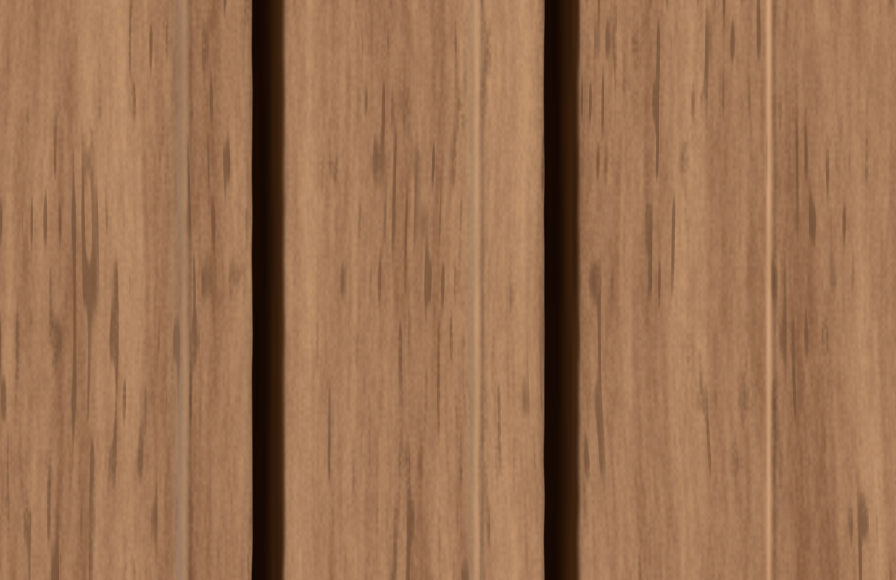
This texture is drawn by a Shadertoy shader. Its source:

```glsl
// Brown wood cladding: upright grained boards, two dark grooves and three worn seams.

// Layout, as fractions of the canvas width
const float PITCH = 0.326;
const float GROOVE_START = 0.2815;
const float GROOVE_WIDTH = 0.035;
const float GROOVE_GROWTH = 0.003;  // each groove is wider than the one before
const int GROOVE_COUNT = 2;
const float SEAM_START = 0.206;
const int SEAM_COUNT = 3;
const float BAND_PITCH = 0.218;     // spacing of the broad pale bands
const float BAND_CENTER = 0.125;

// Colours
const vec3 WOOD_DARK = vec3(0.545, 0.375, 0.260);
const vec3 WOOD_MID = vec3(0.650, 0.480, 0.350);
const vec3 WOOD_LIGHT = vec3(0.745, 0.570, 0.415);
const vec3 PORE = vec3(0.420, 0.290, 0.200);
const vec3 GROOVE_SHADOW = vec3(0.085, 0.030, 0.008);
const vec3 GROOVE_WALL = vec3(0.225, 0.125, 0.050);
const vec3 SEAM_WORN = vec3(0.590, 0.485, 0.400);
const vec3 SEAM_SHINE = vec3(0.830, 0.650, 0.490);

float hash(vec2 p) {
    vec3 q = fract(vec3(p.xyx) * 0.1031);
    q += dot(q, q.yzx + 33.33);
    return fract((q.x + q.y) * q.z);
}

float noise(vec2 p) {
    vec2 cell = floor(p);
    vec2 f = fract(p);
    f = f * f * (3.0 - 2.0 * f);
    float low = mix(hash(cell), hash(cell + vec2(1, 0)), f.x);
    float high = mix(hash(cell + vec2(0, 1)), hash(cell + vec2(1, 1)), f.x);
    return mix(low, high, f.y);
}

// Noise around zero, so that layers can be summed
float layer(vec2 p) {
    return noise(p) - 0.5;
}

// Soft vertical line: 1 at its centre, fading out over its half width
float line(float x, float halfWidth) {
    return exp(-x * x / (halfWidth * halfWidth));
}

vec3 wood(vec2 p) {
    // Grain leans and wanders slightly along the board
    float x = p.x + 0.018 * layer(vec2(p.x * 7.0, p.y * 3.5) + 5.0);
    float tone = 0.13 * cos(6.2832 * (x - BAND_CENTER) / BAND_PITCH);
    tone += 0.34 * layer(vec2(x * 26.0, p.y * 1.3) + 11.0);
    tone += 0.34 * layer(vec2(x * 75.0, p.y * 3.0) + 23.0);
    tone += 0.30 * layer(vec2(x * 190.0, p.y * 9.0) + 37.0);
    tone += 0.22 * layer(vec2(x * 330.0, p.y * 45.0) + 51.0);
    tone += 0.20 * layer(p * vec2(340.0, 230.0) + 67.0);
    float t = clamp(tone + 0.5, 0.0, 1.0) * 2.0;
    vec3 color = mix(mix(WOOD_DARK, WOOD_MID, min(t, 1.0)), WOOD_LIGHT, max(t - 1.0, 0.0));

    // Short dark pores, gathered in the darker streaks
    float pores = smoothstep(0.62, 0.90, noise(vec2(x * 210.0, p.y * 15.0) + 83.0));
    float patches = smoothstep(0.35, 0.75, noise(vec2(x * 24.0, p.y * 5.0) + 97.0) - 0.5 * tone);
    return mix(color, PORE, 0.65 * pores * patches);
}

vec3 addSeam(vec3 color, vec2 p, int index) {
    float x = p.x - SEAM_START - PITCH * float(index);
    float age = 1.0 - float(index) / float(SEAM_COUNT - 1);
    float rub = 0.65 + 0.7 * layer(vec2(p.x * 90.0, p.y * 7.0) + 113.0);
    // Greyed, rubbed strip with a fine crease beside it
    color = mix(color, SEAM_WORN, 0.85 * age * rub * line(x + 0.004, 0.007));
    color *= 1.0 - 0.13 * line(x - 0.0065, 0.0025);
    // Bright bevel, sharpest on the newest seam
    float shine = mix(0.75, 0.25, age) * (0.8 + 0.4 * noise(vec2(3.0, p.y * 14.0)));
    return mix(color, SEAM_SHINE, shine * line(x, 0.0032));
}

vec3 addGroove(vec3 color, vec2 p, int index, float pixel) {
    float x = p.x - GROOVE_START - PITCH * float(index);
    float width = GROOVE_WIDTH + GROOVE_GROWTH * float(index);
    float wobble = 0.0012 * layer(vec2(float(index) * 9.0, p.y * 22.0));

    // Rounded board edges darken towards the gap
    float outside = max(-x, x - width);
    color *= 1.0 - 0.22 * exp(-max(outside, 0.0) / 0.003);

    // Deep shadow on the left, dim lit wall on the right
    float wall = smoothstep(0.30, 0.90, x / width);
    float streak = 0.85 + 0.3 * noise(vec2(p.x * 220.0, p.y * 8.0));
    vec3 gap = mix(GROOVE_SHADOW, GROOVE_WALL, wall) * streak;
    float leftEdge = smoothstep(-pixel, pixel, x - wobble);
    float soft = pixel + 0.0025;
    float rightEdge = 1.0 - smoothstep(-soft, soft, x - width - wobble);
    return mix(color, gap, leftEdge * rightEdge);
}

void mainImage(out vec4 fragColor, in vec2 fragCoord) {
    vec2 p = fragCoord / iResolution.x;
    float pixel = 1.0 / iResolution.x;
    vec3 color = wood(p);
    for (int i = 0; i < SEAM_COUNT; i++) color = addSeam(color, p, i);
    for (int i = 0; i < GROOVE_COUNT; i++) color = addGroove(color, p, i, pixel);
    fragColor = vec4(color, 1.0);
}
```
